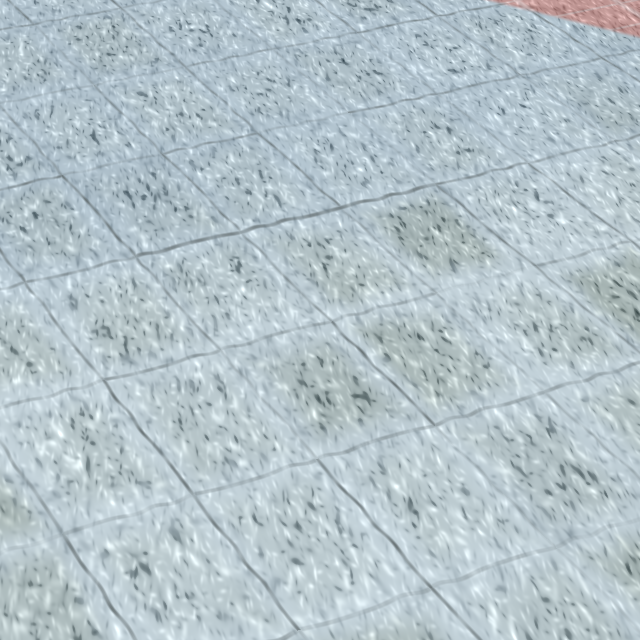
This texture is drawn by a Shadertoy shader. Its source:

```glsl
#define STONE_TO_CANVAS mat3(.173, -.0306, .024, .107, .108, -.07, .212, .401, 1.)
#define JOINT_HALF_WIDTH .013
#define FLECK_SCALE 9.0
#define FLECK_ANGLE 0.95
#define FLECK_CONTRAST 0.17
#define PALE_EDGE vec3(.755, .815, .845)
#define WARM_CORE vec3(.635, .69, .68)
#define BLUE_FAR vec3(.695, .765, .81)
#define JOINT_COLOR vec3(.40, .44, .45)
#define BRICK_COLOR vec3(.75, .59, .58)

float hash(vec2 p) {
    vec3 q = fract(p.xyx * .1031);
    q += dot(q, q.yzx + 33.33);
    return fract((q.x + q.y) * q.z);
}

// Cellular noise: one light or dark elongated fleck per cell
float flecks(vec2 p) {
    vec2 cell = floor(p);
    float sum = 0.;
    for (int y = -1; y <= 1; y++)
    for (int x = -1; x <= 1; x++) {
        vec2 id = cell + vec2(x, y);
        vec2 d = p - id - vec2(hash(id), hash(id + 17.3));
        float angle = FLECK_ANGLE + 2.2 * (hash(id + 41.7) - .5);
        vec2 dir = vec2(cos(angle), sin(angle));
        vec2 e = vec2(dot(d, dir), dir.x * d.y - dir.y * d.x) * vec2(2., 4.3);
        sum += (2. * hash(id + 71.1) - 1.) * exp(-dot(e, e));
    }
    return sum;
}

// Broad stains from layered sines, about -1 to 1
float stains(vec2 p) {
    float a = sin(p.x * 2.3 + 1.7 * sin(p.y * 1.9));
    float b = sin(p.y * 4.1 - p.x * 2.7 + 1.3 * sin(p.x * 3.7));
    return .55 * a + .45 * b;
}

// Joint darkness, uneven along its length and from stone to stone
float joint(float across, float along, float seed) {
    float line = round(across);
    float strength = mix(.2, .95, hash(vec2(line, floor(along)) + seed));
    float wear = .7 + .2 * sin(along * 17. + line * 5.) + .15 * sin(along * 41. + seed);
    float soft = fwidth(across);
    float mask = 1. - smoothstep(JOINT_HALF_WIDTH - soft, JOINT_HALF_WIDTH + soft, abs(across - line));
    return mask * strength * wear;
}

void mainImage(out vec4 fragColor, in vec2 fragCoord) {
    vec2 uv = fragCoord / iResolution.xy;
    uv.y = 1. - uv.y;

    // Perspective: x counts stones along a row, y counts rows toward the viewer
    vec3 h = inverse(STONE_TO_CANVAS) * vec3(uv, 1.);
    vec2 stone = h.xy / h.z;
    vec2 ground = mat2(1.33, -.235, .82, .83) * stone;
    vec2 wobbly = stone + .009 * sin(stone.yx * 13. + 2. * sin(stone.yx * 5.));

    float stain = stains(ground);
    float coarse = flecks(ground * FLECK_SCALE);
    float fine = flecks(ground * FLECK_SCALE * 1.9 + 53.);
    float tint = hash(floor(wobbly) + 9.);
    float near = smoothstep(-.7, .9, stone.y);

    // Stone body: pale worn rim around a warmer, rougher core
    vec2 rim = abs(wobbly - round(wobbly));
    float core = smoothstep(.02, .27, min(rim.x, rim.y) + .05 * stain + .06 * coarse);
    float warmth = clamp(.25 + .55 * tint + .2 * stain, 0., 1.);
    vec3 nearColor = mix(PALE_EDGE, WARM_CORE, core * warmth);
    vec3 farColor = mix(BLUE_FAR, WARM_CORE, .4 * warmth * core);
    vec3 color = mix(farColor, nearColor, near) + .025 * (hash(floor(wobbly) + 31.) - .5);

    // Grain and dark pores
    float grain = coarse + .85 * fine;
    float roughness = mix(.75, 1.1, core);
    color += FLECK_CONTRAST * grain * roughness * vec3(1., .98, .96);
    color -= .11 * core * smoothstep(.3, .75, -grain);

    // Joints, with one deeper course across the middle
    float rowJoint = joint(wobbly.y, wobbly.x, 3.) * mix(.85, .55, near);
    float deepSpan = smoothstep(-.2, .1, stone.x) * (1. - smoothstep(2.8, 3.3, stone.x));
    float deepLine = 1. - smoothstep(.004, .03, abs(wobbly.y));
    rowJoint = max(rowJoint, .75 * deepSpan * deepLine * (.8 + .2 * sin(stone.x * 23.)));
    float columnJoint = joint(wobbly.x, wobbly.y, 23.);
    color = mix(color, JOINT_COLOR, clamp(max(rowJoint, columnJoint), 0., 1.));

    // Brick strip beyond the far corner
    float brickSide = (uv.x - .762) * .246 - uv.y;
    vec2 brick = abs(fract(stone * vec2(1., 3.)) - .5);
    float mortar = smoothstep(.43, .49, max(brick.x, brick.y));
    vec3 brickColor = mix(BRICK_COLOR, vec3(.77, .70, .70), .7 * mortar) + .14 * grain;
    color = mix(color, brickColor, smoothstep(-.004, .004, brickSide));

    fragColor = vec4(clamp(color, 0., 1.), 1.);
}
```
